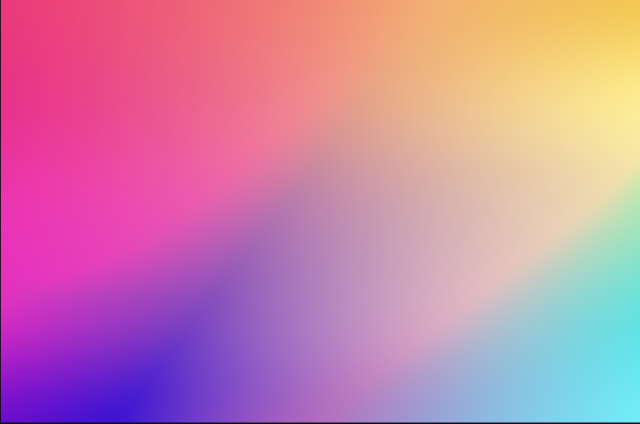
Write a WebGL 2 fragment shader that draws this background.

```glsl
#version 300 es
precision highp float;
// Soft mesh gradient: diagonal folds of pink, violet, peach, yellow and cyan.

#define ASPECT 1.5          // width in units of the height
#define FOLD_BLUR 0.03      // softness of the folds
#define TAPS 2              // blur samples on each side
#define LEFT_RIM 0.002      // dark rim widths
#define BOTTOM_RIM 0.0035
#define RIM_COLOR vec3(0.06, 0.05, 0.08)

uniform vec2 u_resolution;
out vec4 fragColor;

// Smooth spline through five colours, evenly spaced from bottom to top.
vec3 ramp(vec3 stops[5], float y) {
    float pos = clamp(y, 0.0, 1.0) * 4.0;
    int i = min(int(pos), 3);
    float t = pos - float(i);
    vec3 a = stops[i], b = stops[i + 1];
    vec3 slopeA = 0.5 * (b - stops[max(i - 1, 0)]);
    vec3 slopeB = 0.5 * (stops[min(i + 2, 4)] - a);
    vec3 cubic = slopeA + slopeB - 2.0 * (b - a);
    vec3 square = 3.0 * (b - a) - 2.0 * slopeA - slopeB;
    return a + t * (slopeA + t * (square + t * cubic));
}

// Position between two folds; lead above 1 rises early, below 1 late.
float between(float x, float from, float to, float lead) {
    float t = clamp((x - from) / max(to - from, 0.0001), 0.0, 1.0);
    return t * (lead + (1.0 - lead) * t);
}

vec3 mesh(vec2 p) {
    p = clamp(p, vec2(0.0), vec2(ASPECT, 1.0));

    // Where each fold crosses this height
    float pinkX = 1.19 * pow(max(p.y - 0.31, 0.0), 0.613);
    float violetX = 0.27 + 0.77 * p.y;
    float peachX = min(0.74 + 1.27 * p.y, ASPECT);

    // Colours along the edges and the folds
    vec3 left = ramp(vec3[5](vec3(0.42, 0.05, 0.80), vec3(0.84, 0.17, 0.76),
        vec3(0.92, 0.20, 0.70), vec3(0.91, 0.19, 0.55), vec3(0.92, 0.22, 0.48)), p.y);
    vec3 pink = ramp(vec3[5](vec3(0.42, 0.05, 0.80), vec3(0.84, 0.17, 0.76),
        vec3(0.92, 0.34, 0.69), vec3(0.94, 0.54, 0.56), vec3(0.95, 0.65, 0.45)), p.y);
    vec3 violet = ramp(vec3[5](vec3(0.22, 0.07, 0.83), vec3(0.48, 0.27, 0.75),
        vec3(0.70, 0.46, 0.68), vec3(0.89, 0.63, 0.54), vec3(0.95, 0.70, 0.45)), p.y);
    vec3 peach = ramp(vec3[5](vec3(0.70, 0.42, 0.74), vec3(0.87, 0.69, 0.76),
        vec3(0.93, 0.84, 0.70), vec3(0.99, 0.93, 0.58), vec3(0.95, 0.78, 0.32)), p.y);
    vec3 right = ramp(vec3[5](vec3(0.45, 0.93, 0.98), vec3(0.39, 0.89, 0.88),
        vec3(0.68, 0.90, 0.72), vec3(0.99, 0.95, 0.60), vec3(0.95, 0.78, 0.32)), p.y);

    // Blend across the folds from left to right
    vec3 color = mix(left, pink, between(p.x, 0.0, pinkX, 0.7));
    color = mix(color, violet, between(p.x, pinkX, violetX, 1.0));
    color = mix(color, peach, between(p.x, violetX, peachX, 1.3));
    return mix(color, right, between(p.x, peachX, ASPECT, 1.3));
}

void main() {
    vec2 p = gl_FragCoord.xy / u_resolution * vec2(ASPECT, 1.0);

    // Weighted average softens the creases
    vec3 sum = vec3(0.0);
    float total = 0.0;
    for (int j = -TAPS; j <= TAPS; j++) {
        for (int i = -TAPS; i <= TAPS; i++) {
            vec2 offset = vec2(i, j) / float(TAPS);
            float weight = exp(-1.5 * dot(offset, offset));
            sum += weight * mesh(p + FOLD_BLUR * offset);
            total += weight;
        }
    }
    vec3 color = sum / total;

    // Thin dark rim along the left and bottom
    vec2 inside = clamp((p - vec2(LEFT_RIM, BOTTOM_RIM)) * u_resolution.y + 0.5, 0.0, 1.0);
    fragColor = vec4(mix(RIM_COLOR, color, inside.x * inside.y), 1.0);
}
```
